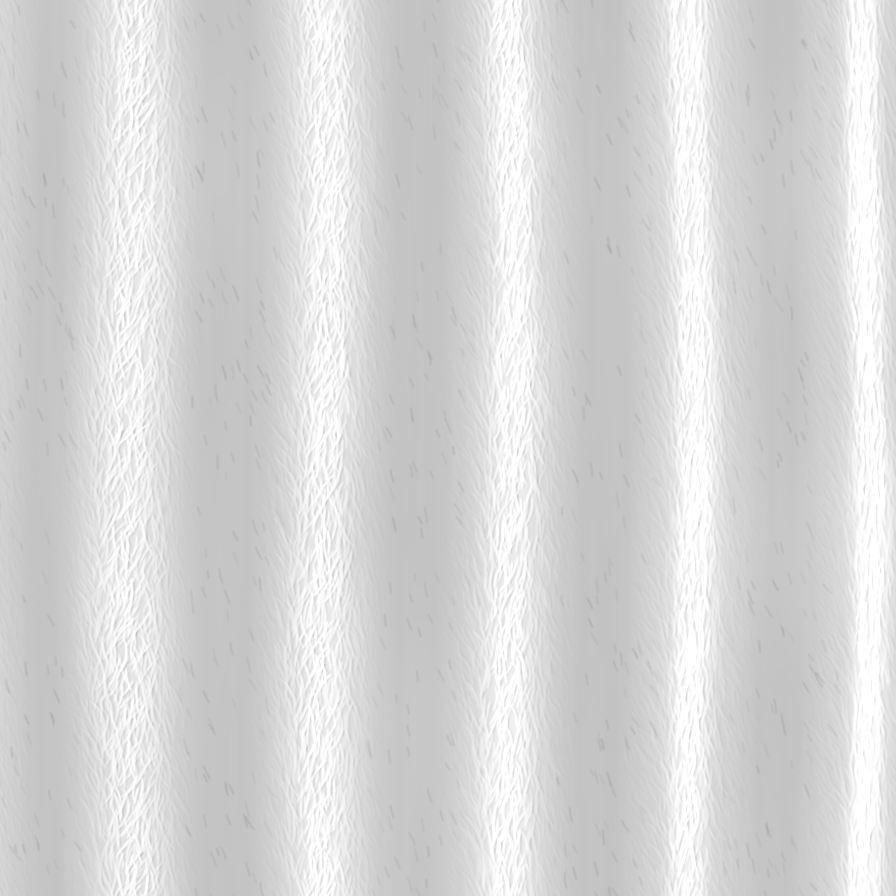
This texture is drawn by a three.js fragment shader. Its source:

```glsl
varying vec2 vUv;

float hash(vec2 p) {
  vec3 q = fract(vec3(p.xyx) * vec3(0.1031, 0.1030, 0.0973));
  q += dot(q, q.yzx + 33.33);
  return fract((q.x + q.y) * q.z);
}

float noise(vec2 p) {
  vec2 i = floor(p), f = fract(p);
  f = f * f * (3.0 - 2.0 * f);
  return mix(mix(hash(i), hash(i + vec2(1.0, 0.0)), f.x),
             mix(hash(i + vec2(0.0, 1.0)), hash(i + 1.0), f.x), f.y);
}

// Signed distance to the nearest ridge line, its core width and its index
vec3 ridge(vec2 p) {
  float i = clamp(floor((p.x - 0.146) / 0.206 + 0.5), -1.0, 4.0);
  float centre = i < 0.0 ? -0.04 : 0.146 + 0.2185 * i - 0.0033 * i * i;
  centre += 0.005 * sin(p.y * 6.0 + 2.6 + i * 0.7);
  float width = i < 0.0 ? 0.022 : 0.041 - 0.0045 * i;
  width *= 0.9 + 0.25 * noise(vec2(i * 7.0 + 20.0, p.y * 7.0));
  return vec3(p.x - centre, width, max(i, 0.0));
}

float coreOf(vec3 r) {
  return exp(-pow(abs(r.x) / r.y, 2.4));
}

float flankOf(vec3 r) {
  return 1.0 - smoothstep(0.035, 0.088, abs(r.x));
}

float baseTone(vec3 r) {
  return 0.772 + 0.056 * flankOf(r) + (0.066 + 0.012 * r.z) * coreOf(r);
}

// Soft curved strand of half length len, centred on the origin
float strand(vec2 q, float len, float bend) {
  q.x += bend * (q.y * q.y - len * len * 0.4);
  float taper = 1.0 - smoothstep(0.55 * len, len, abs(q.y));
  return taper * (1.0 - smoothstep(0.0003, 0.0023, abs(q.x)));
}

void main() {
  vec2 p = vUv;

  // Smooth folds with faint cloudy and streaky variation
  float tone = baseTone(ridge(p));
  tone += 0.022 * (noise(p * vec2(9.0, 5.0) + 3.0) - 0.5);
  tone += 0.012 * (noise(p * vec2(130.0, 6.0)) - 0.5);

  // Overlapping layers of hair
  vec2 cell = vec2(0.016, 0.030);
  for (int layer = 0; layer < 8; layer++) {
    float seed = float(layer) * 37.0 + 11.0;
    vec2 shift = vec2(hash(vec2(seed, 1.0)), hash(vec2(seed, 2.0)));
    vec2 home = floor(p / cell + shift);
    for (int y = -1; y <= 1; y++) {
      for (int x = -1; x <= 1; x++) {
        vec2 id = home + vec2(float(x), float(y));
        vec2 key = id + seed + 50.0;
        vec2 root = (id - shift + vec2(hash(key), hash(key + 71.3))) * cell;
        vec3 r = ridge(root);
        float core = coreOf(r);
        float flank = flankOf(r);
        float pick = hash(key + 143.7);
        float fleck = step(0.93, pick) * (1.0 - smoothstep(0.02, 0.25, core));

        // Core strands lean right, flank strands lean left
        float spread = mix(0.5, 1.1 - 0.17 * r.z, core);
        float lean = mix(-0.30, 0.22 - 0.04 * r.z, core);
        lean += spread * (hash(key + 211.9) - 0.5);
        lean -= 0.25 * (1.0 - core) * smoothstep(0.0, 0.05, -r.x) * flank;
        float len = mix(0.012, 0.024, hash(key + 307.1)) * mix(1.0, 0.5, fleck);
        float bend = 26.0 * (hash(key + 401.3) - 0.5);

        float c = cos(lean), s = sin(lean);
        vec2 d = p - root;
        vec2 q = vec2(c * d.x - s * d.y, s * d.x + c * d.y);

        // Shadow beside each strand, then the strand itself
        float amount = flank * mix(0.35, 0.85, core) * mix(0.5, 1.0, pick);
        float shade = strand(q - vec2(0.0024, 0.0), len, bend);
        float hair = strand(q, len, bend);
        tone -= shade * amount * mix(0.025, 0.045, core) * (1.0 - fleck);
        float lit = baseTone(r) + 0.028 + 0.085 * core;
        tone = mix(tone, lit, hair * amount * (1.0 - fleck));
        tone -= 0.055 * fleck * hair * (0.35 + 0.65 * hash(key + 503.9));
      }
    }
  }

  // Sheen along the ridge tops
  vec3 top = ridge(p);
  float sheen = coreOf(vec3(top.x, top.y * 0.6, top.z));
  tone += sheen * (0.012 + 0.010 * top.z) * (0.4 + noise(p * vec2(30.0, 9.0)));
  tone += 0.02 * sheen * (noise(p * vec2(260.0, 28.0)) - 0.5);

  gl_FragColor = vec4(vec3(clamp(tone, 0.0, 1.0)), 1.0);
}
```
